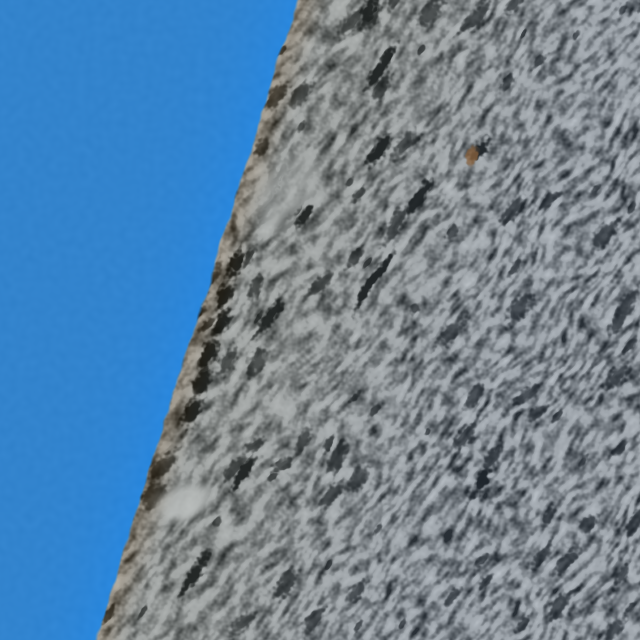
Reproduce this texture procedurally as a Shadertoy shader.

```glsl
// A sloping face of rough grey stone against a clear blue sky.
// Stretched, warped gradient noise makes the slanted grain; ragged ellipses
// cut the pits and crevices, and soft patches add pale stone and a rust stain.

vec2 hash22(vec2 p) {
    vec3 h = fract(p.xyx * vec3(0.1031, 0.1030, 0.0973));
    h += dot(h, h.yzx + 33.33);
    return fract((h.xx + h.yz) * h.zy);
}

float gradientAt(vec2 cell, vec2 offset) {
    return dot(hash22(cell + 200.0) * 2.0 - 1.0, offset);
}

float noise(vec2 p) {
    vec2 i = floor(p), f = fract(p);
    vec2 u = f * f * f * (f * (f * 6.0 - 15.0) + 10.0);
    vec2 e = vec2(1, 0);
    return 1.5 * mix(mix(gradientAt(i, f), gradientAt(i + e, f - e), u.x),
                     mix(gradientAt(i + e.yx, f - e.yx), gradientAt(i + 1.0, f - 1.0), u.x), u.y);
}

// Coordinates along and across a direction given in radians.
vec2 alongAcross(vec2 p, float angle) {
    vec2 a = vec2(cos(angle), sin(angle));
    return vec2(dot(p, a), dot(p, vec2(-a.y, a.x)));
}

// Soft ragged ellipse: 1 inside, 0 outside.
float blob(vec2 p, vec2 radius, float ragged) {
    return 1.0 - smoothstep(0.55, 1.25, length(p / radius) + ragged);
}

// Small pits, at most one in each cell of the grain.
float scatteredPits(vec2 q, float ragged) {
    vec2 g = q * vec2(13.0, 21.0), cell = floor(g);
    float mask = 0.0;
    for (int y = -1; y <= 1; y++)
    for (int x = -1; x <= 1; x++) {
        vec2 id = cell + vec2(x, y), h = hash22(id + 71.0);
        float size = smoothstep(0.5, 1.0, hash22(id + 137.0).x);
        vec2 radius = vec2(0.28, 0.19) * (0.4 + size);
        mask = max(mask, step(0.01, size) * blob(g - id - h, radius, ragged));
    }
    return mask;
}

// Large crevices: centre, half length and half width.
float crevices(vec2 p, float ragged) {
    const vec4 marks[11] = vec4[11](
        vec4(0.575, 0.987, 0.022, 0.012), vec4(0.595, 0.895, 0.042, 0.010),
        vec4(0.592, 0.765, 0.030, 0.011), vec4(0.477, 0.663, 0.020, 0.008),
        vec4(0.423, 0.505, 0.038, 0.010), vec4(0.585, 0.560, 0.054, 0.008),
        vec4(0.650, 0.690, 0.038, 0.009), vec4(0.380, 0.260, 0.030, 0.009),
        vec4(0.305, 0.105, 0.042, 0.009), vec4(0.750, 0.245, 0.032, 0.010),
        vec4(0.750, 0.768, 0.021, 0.010));
    float mask = 0.0;
    for (int i = 0; i < 11; i++)
        mask = max(mask, blob(alongAcross(p - marks[i].xy, 1.0), marks[i].zw, ragged));
    // A chain of hollows just inside the stone's edge.
    for (int i = 0; i < 6; i++) {
        float y = 0.355 + 0.047 * float(i);
        float x = 0.176 + 0.315 * y + 0.014 * hash22(vec2(i, 9)).x;
        mask = max(mask, blob(alongAcross(p - vec2(x, y), 1.1), vec2(0.025, 0.012), ragged));
    }
    return mask;
}

void mainImage(out vec4 fragColor, in vec2 fragCoord) {
    vec2 p = fragCoord / iResolution.xy;
    float edge = p.x - 0.15 - 0.315 * p.y;
    edge += 0.004 * noise(p * 17.0) + 0.002 * noise(p * 60.0);

    // Sky, a little brighter beside the stone.
    vec3 sky = mix(vec3(0.20, 0.515, 0.80), vec3(0.16, 0.53, 0.87), exp(min(edge, 0.0) * 14.0));
    sky += 0.012 * noise(p * 75.0);

    // Slanted grain: broad on the left, finer and stronger to the right.
    vec2 warp = vec2(noise(p * 10.0), noise(p * 10.0 + 31.0));
    vec2 q = alongAcross(p, 0.92) + 0.014 * warp;
    float right = smoothstep(0.05, 0.55, edge);
    float coarse = noise(q * vec2(24.0, 58.0));
    float fine = noise(q * vec2(48.0, 105.0) + 17.0);
    float grit = noise(p * 150.0);
    float grain = mix(coarse + 0.65 * fine, 0.75 * coarse + 1.1 * fine, right) + 0.3 * grit;
    float tone = 0.54 + mix(0.30, 0.36, right) * grain + 0.05 * noise(p * 6.0);
    tone = min(tone, 0.64 + 0.25 * (tone - 0.64));

    // Pale slabs.
    float ragged = 0.45 * fine + 0.3 * grit;
    float slab = blob(alongAcross(p - vec2(0.286, 0.214), 0.35), vec2(0.044, 0.026), 0.4 * ragged);
    tone = mix(tone, 0.71 + 0.03 * grain, slab);
    float faint = blob(alongAcross(p - vec2(0.45, 0.70), 1.0), vec2(0.055, 0.033), ragged);
    tone = mix(tone, 0.64 + 0.08 * grain, 0.75 * faint);

    // Pits and crevices.
    float pits = 0.65 * scatteredPits(q, ragged) * (1.0 - max(slab, faint));
    pits = max(pits, 0.95 * crevices(p + 0.006 * warp, ragged));
    tone = mix(max(tone, 0.18), 0.13, pits);

    // Warm weathered rim, cool open face and a small rust stain.
    float rim = 1.0 - smoothstep(0.0, 0.06, edge);
    tone -= rim * (0.05 + 0.12 * max(0.0, noise(q * vec2(40.0, 60.0) + 5.0)));
    vec3 tint = mix(vec3(-0.01, 0.005, 0.0), vec3(-0.022, 0.005, 0.032), right);
    vec3 stone = tone + mix(tint, vec3(0.035, 0.01, -0.035), rim);
    float rust = blob(alongAcross(p - vec2(0.738, 0.757), 1.2), vec2(0.017, 0.009), ragged);
    stone = mix(stone, vec3(0.55, 0.39, 0.24), 0.75 * rust);

    fragColor = vec4(mix(sky, stone, smoothstep(-0.003, 0.003, edge)), 1.0);
}
```
